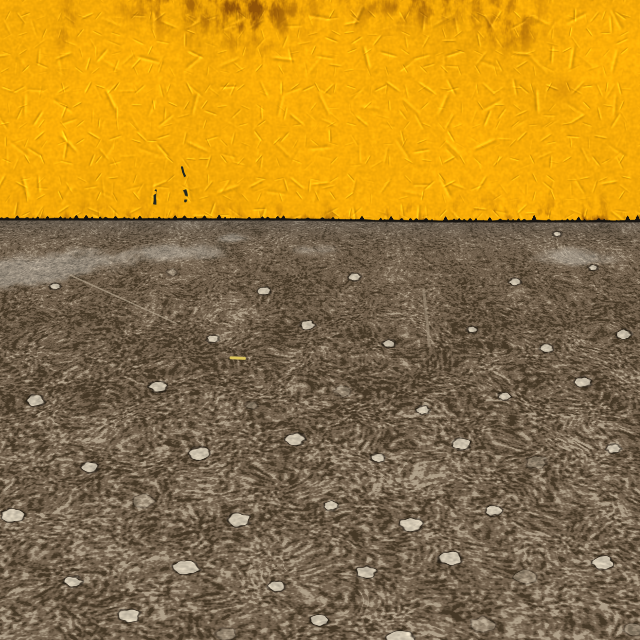
Reproduce this texture procedurally as a WebGL 1 fragment shader.

```glsl
precision highp float;
// Weathered yellow painted wall above a worn brown floor scattered with pale flat spots.
uniform vec2 u_resolution;

#define WALL_Y 0.659
#define SPOT_COUNT 46
#define SPOT_NEAR 0.021
#define SPOT_FAR 0.007
#define GRIT 1.0
#define FLAKE_RELIEF 0.16
#define PAINT vec3(0.97, 0.675, 0.03)
#define RUST vec3(0.50, 0.27, 0.03)
#define FLOOR_DARK vec3(0.27, 0.22, 0.15)
#define FLOOR_MID vec3(0.46, 0.39, 0.31)
#define FLOOR_LIGHT vec3(0.69, 0.63, 0.54)
#define CREAM vec3(0.82, 0.78, 0.70)

vec2 hash2(vec2 p) {
  vec3 h = fract(p.xyx * vec3(0.1031, 0.1030, 0.0973));
  h += dot(h, h.yzx + 33.33);
  return fract((h.xx + h.yz) * h.zy);
}

float corner(vec2 cell, vec2 offset) {
  return dot(hash2(cell + offset) * 2.0 - 1.0, fract(cell) - offset);
}

// Gradient noise, roughly -0.6 to 0.6
float noise(vec2 p) {
  vec2 i = floor(p), f = p - i, u = f * f * f * (f * (f * 6.0 - 15.0) + 10.0);
  vec2 e = vec2(1.0, 0.0);
  float a = dot(hash2(i) * 2.0 - 1.0, f);
  float b = dot(hash2(i + e) * 2.0 - 1.0, f - e);
  float c = dot(hash2(i + e.yx) * 2.0 - 1.0, f - e.yx);
  float d = dot(hash2(i + 1.0) * 2.0 - 1.0, f - 1.0);
  return mix(mix(a, b, u.x), mix(c, d, u.x), u.y);
}

float fbm(vec2 p) {
  float sum = 0.0, amp = 1.0;
  for (int i = 0; i < 4; i++) {
    sum += amp * noise(p);
    p = p * 2.03 + 17.3;
    amp *= 0.55;
  }
  return sum;
}

float blob(vec2 p, vec2 center, vec2 radius) {
  vec2 q = (p - center) / radius;
  return exp(-dot(q, q));
}

float stroke(vec2 p, vec2 a, vec2 b, float width) {
  vec2 ab = b - a;
  float d = length(p - a - ab * clamp(dot(p - a, ab) / dot(ab, ab), 0.0, 1.0));
  return 1.0 - smoothstep(width * 0.4, width * 1.4, d);
}

// Embossed short straight flakes, one per jittered cell
float flakes(vec2 p) {
  vec2 cell = floor(p), h = hash2(cell + 5.0);
  vec2 q = fract(p) - 0.5 - (h - 0.5) * 0.3;
  float angle = h.x * 6.2832;
  vec2 axis = vec2(cos(angle), sin(angle));
  float across = dot(q, vec2(-axis.y, axis.x)) / 0.045;
  float span = 1.0 - smoothstep(0.15, 0.34, abs(dot(q, axis)));
  return across * exp(-across * across) * span * h.y * 2.0;
}

vec3 wall(vec2 uv) {
  float relief = 0.0, scale = 15.0;
  for (int i = 0; i < 4; i++) {
    relief += flakes(uv * scale + float(i) * 7.37);
    scale *= 1.33;
  }
  float bump = noise(uv * 95.0) * 0.07 + noise(uv * 210.0) * 0.07;
  vec3 col = PAINT * (1.0 + fbm(uv * 5.0) * 0.05 + bump + relief * FLAKE_RELIEF);
  col += vec3(0.0, 0.05, 0.07) * max(relief + bump * 3.0, 0.0);

  // Rust along the top, small stains, and grime near the base
  float streaks = fbm(uv * vec2(42.0, 24.0) + 3.0);
  float dirt = blob(uv, vec2(0.385, 0.99), vec2(0.08, 0.055));
  dirt += 0.65 * blob(uv, vec2(0.25, 1.0), vec2(0.06, 0.04));
  dirt += 0.7 * blob(uv, vec2(0.68, 1.0), vec2(0.15, 0.04));
  dirt += 0.45 * blob(uv, vec2(0.105, 0.96), vec2(0.015, 0.05));
  dirt += 0.5 * blob(uv, vec2(0.80, 0.95), vec2(0.05, 0.03));
  dirt *= smoothstep(-0.25, 0.5, streaks);
  dirt += 0.2 * blob(uv, vec2(0.88, 0.86), vec2(0.016));
  float base = exp(-max(uv.y - WALL_Y, 0.0) / 0.016);
  dirt += base * smoothstep(0.0, 0.5, streaks) * (0.5 + 0.4 * smoothstep(0.4, 0.9, uv.x));
  col = mix(col, RUST, clamp(dirt, 0.0, 0.85));

  // Broken dark chips in two short columns
  float wobble = noise(uv * 60.0) * 0.006;
  vec2 p = uv + vec2(wobble, 0.0);
  float chips = stroke(p, vec2(0.243, 0.668), vec2(0.243, 0.702), 0.0022);
  chips += stroke(p, vec2(0.290, 0.686), vec2(0.286, 0.738), 0.0024);
  chips *= smoothstep(-0.05, 0.08, noise(uv * vec2(30.0, 85.0)));
  return mix(col, vec3(0.12, 0.15, 0.13), clamp(chips, 0.0, 1.0));
}

vec3 ground(vec2 uv) {
  float depth = max(WALL_Y - uv.y, 0.0);
  vec2 g = vec2((uv.x - 0.5) / (depth + 0.7), 1.7 * log(depth + 0.7));
  vec2 warp = vec2(noise(g * 14.0), noise(g * 14.0 + 31.0));
  float broad = fbm(g * 9.0);
  float worn = mix(0.5, 1.0, smoothstep(0.0, 0.35, depth)) * GRIT;
  float trace = 1.0 - smoothstep(0.0, 0.1, abs(noise(g * 36.0 + warp * 3.0)));
  float tone = 0.46 + 0.22 * broad + 0.4 * noise(g * 270.0);
  tone += worn * (0.5 * noise(g * 46.0 + warp * 2.0) + 0.95 * noise(g * 125.0 + warp * 4.0));
  tone += worn * trace * 0.22 * smoothstep(-0.1, 0.4, broad);
  tone -= 0.10 * exp(-pow((depth - 0.2) / 0.13, 2.0));
  vec3 col = mix(FLOOR_DARK, FLOOR_MID, smoothstep(0.08, 0.5, tone));
  col = mix(col, FLOOR_LIGHT, smoothstep(0.48, 0.9, tone));
  col = mix(col, vec3(0.36, 0.34, 0.31) * (0.8 + 0.5 * tone), 0.7 * exp(-depth / 0.02));

  // Pale dusty stains close to the wall
  float dust = 1.2 * blob(uv, vec2(0.04, 0.572 + uv.x * 0.12), vec2(0.17, 0.025));
  dust += 0.8 * blob(uv, vec2(0.29, 0.605), vec2(0.07, 0.014));
  dust += 0.8 * blob(uv, vec2(0.36, 0.629), vec2(0.04, 0.009));
  dust += 0.8 * blob(uv, vec2(0.495, 0.609), vec2(0.04, 0.010));
  dust += blob(uv, vec2(0.90, 0.599), vec2(0.065, 0.015));
  dust = smoothstep(0.2, 0.9, dust + 0.5 * fbm(uv * vec2(22.0, 45.0)) * min(dust * 2.0, 1.0));
  col = mix(col, vec3(0.66, 0.62, 0.56) * (0.75 + 0.5 * tone), dust * 0.8);

  // Scratches and a yellow chip
  col = mix(col, FLOOR_LIGHT, 0.7 * stroke(uv, vec2(0.11, 0.57), vec2(0.275, 0.495), 0.0013));
  col = mix(col, FLOOR_LIGHT, 0.5 * stroke(uv, vec2(0.662, 0.547), vec2(0.671, 0.46), 0.0025));
  col = mix(col, vec3(0.87, 0.78, 0.36), stroke(uv, vec2(0.361, 0.441), vec2(0.382, 0.44), 0.0025));

  // Flattened spots, larger toward the viewer
  for (int i = 0; i < SPOT_COUNT; i++) {
    float n = float(i);
    vec2 h = hash2(vec2(n, 11.0));
    vec2 center = vec2(pow(fract(n * 0.7549 + 0.38), 0.8), fract(n * 0.5698 + 0.49) * 0.64);
    float r = mix(SPOT_FAR, SPOT_NEAR, 1.0 - center.y / WALL_Y) * mix(0.55, 1.0, h.x);
    vec2 q = (uv - center) / vec2(1.0, 0.62);
    if (length(q) < r * 2.0) {
      float d = length(q) - r * (1.0 + 0.45 * noise(q / r * 1.3 + n * 3.7));
      float strength = h.y < 0.35 ? 0.45 : 0.95;
      col *= 1.0 - 0.45 * strength * (1.0 - smoothstep(0.0, 0.004, abs(d - 0.001)));
      vec3 spot = mix(FLOOR_LIGHT, CREAM, strength) * (0.94 + 0.16 * tone + 0.2 * noise(q * 110.0));
      col = mix(col, spot, strength * (1.0 - smoothstep(-0.0015, 0.0015, d)));
    }
  }
  return col;
}

void main() {
  vec2 uv = gl_FragCoord.xy / u_resolution;
  float edge = WALL_Y - 0.003 * smoothstep(0.4, 0.7, uv.x);
  float spikes = max(noise(vec2(uv.x * 130.0, 2.0)), 0.0) * 0.016 + noise(vec2(uv.x * 40.0, 9.0)) * 0.002;
  float aa = 0.0012;
  vec3 col = ground(uv);
  float gap = smoothstep(edge - 0.005, edge - 0.002, uv.y);
  col = mix(col, vec3(0.07, 0.06, 0.05), gap * 0.95);
  col = mix(col, wall(uv), smoothstep(-aa, aa, uv.y - edge - spikes));
  gl_FragColor = vec4(clamp(col, 0.0, 1.0), 1.0);
}
```
